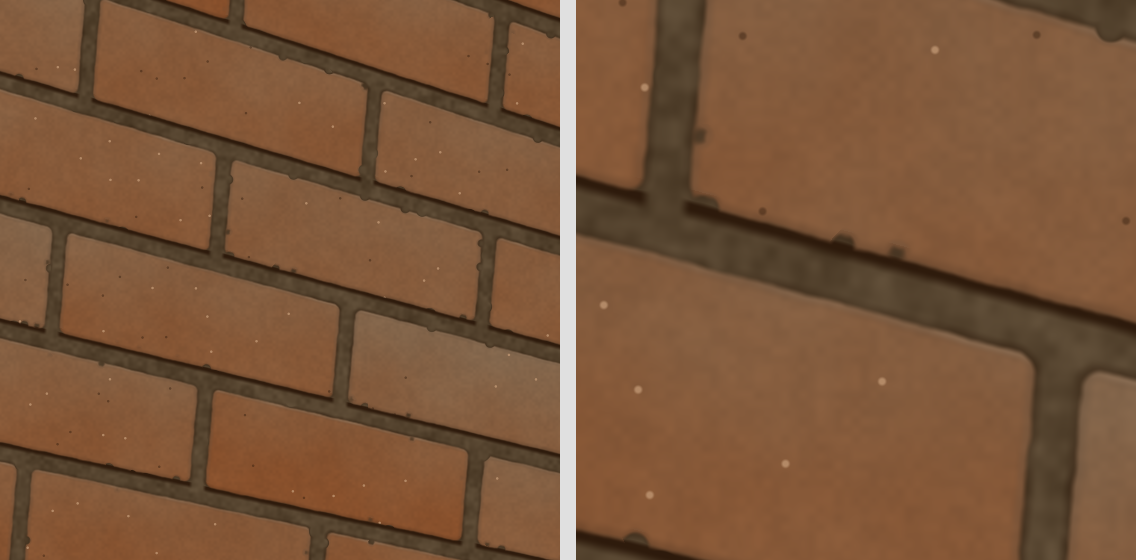
Left, the full canvas; right, a detail of the centre.
This texture is drawn by a three.js fragment shader. Its source:

```glsl
// Weathered rust-brown brick wall in running bond, seen at a slant with dark recessed mortar.
varying vec2 vUv;

const vec3 RUST = vec3(0.535, 0.315, 0.172);
const vec3 HAZE = vec3(0.510, 0.410, 0.312);
const vec3 LIP = vec3(0.580, 0.465, 0.360);
const vec3 FLECK = vec3(0.760, 0.600, 0.460);
const vec3 MORTAR_DARK = vec3(0.270, 0.205, 0.130);
const vec3 MORTAR_LIGHT = vec3(0.390, 0.318, 0.230);
const vec3 SHADOW = vec3(0.165, 0.090, 0.035);
const float FIRST_BED = 0.1432;    // depth of bed joint 0 at the left side
const float BED_SLOPE = 0.2956;    // fall of bed joint 0 across the canvas
const float ROW_PITCH = 0.2214;    // row height at the left side
const float ROW_TAPER = 0.0273;    // loss of row height across the canvas
const float BED_HALF = 0.0155;
const float HEAD_HALF = 0.0125;
const float CORNER = 0.011;
const float HEAD_LEAN = 0.017;     // sideways lean of a head joint per row
const float SOFTNESS = 0.0022;

float hash(vec2 p) {
  return fract(sin(dot(p, vec2(127.1, 311.7))) * 43758.5);
}

// Smooth value noise for the fine grain
float grain(vec2 p) {
  vec2 i = floor(p), f = fract(p);
  f = f * f * (3.0 - 2.0 * f);
  return mix(mix(hash(i), hash(i + vec2(1.0, 0.0)), f.x),
             mix(hash(i + vec2(0.0, 1.0)), hash(i + 1.0), f.x), f.y);
}

// Cellular noise: distance to the nearest seed, and that seed's random id
vec2 cellular(vec2 p) {
  vec2 nearest = vec2(9.0, 0.0);
  for (int y = -1; y <= 1; y++) {
    for (int x = -1; x <= 1; x++) {
      vec2 cell = floor(p) + vec2(float(x), float(y));
      vec2 seed = cell + vec2(hash(cell), hash(cell + 37.0));
      float d = distance(p, seed);
      if (d < nearest.x) nearest = vec2(d, hash(cell + 71.0));
    }
  }
  return nearest;
}

// Layered sines, roughly -1 to 1
float waves(vec2 p) {
  float sum = 0.0, gain = 0.5;
  for (int i = 0; i < 4; i++) {
    sum += gain * sin(p.x + 1.7 * sin(p.y)) * cos(p.y - 1.3 * sin(0.8 * p.x));
    p = mat2(1.5, 1.1, -1.1, 1.5) * p + 2.3;
    gain *= 0.55;
  }
  return sum;
}

float roundBox(vec2 p, vec2 halfSize) {
  vec2 q = abs(p) - halfSize + CORNER;
  return length(max(q, 0.0)) + min(max(q.x, q.y), 0.0) - CORNER;
}

void main() {
  vec2 uv = vUv;
  // Slanted, tapering rows, counted downward
  float pitch = ROW_PITCH - ROW_TAPER * uv.x;
  float r = (1.0 - uv.y - FIRST_BED - BED_SLOPE * uv.x) / pitch;
  float row = floor(r);
  float down = fract(r) - 0.5;

  // Bricks shorten to the right; every other row shifts by half a brick
  float odd = mod(row, 2.0);
  float drift = mix(0.0211, 0.0316, odd) - 0.011 * uv.x;
  float x = uv.x + drift * row + HEAD_LEAN * down;
  float c = (x - 0.13) * (1.773 + 0.3 * x) + 0.5 * (1.0 - odd);
  vec2 id = vec2(floor(c), row);
  vec2 size = vec2(1.0 / (1.734 + 0.6 * x), pitch * 0.96);
  vec2 q = vec2(fract(c) - 0.5, down) * size;
  vec2 halfSize = 0.5 * size - vec2(HEAD_HALF, BED_HALF);
  halfSize -= 0.002 * vec2(hash(id + 5.0), hash(id + 9.0));

  // Worn outline with small chips
  vec2 chip = cellular(uv * 32.0);
  float d = roundBox(q, halfSize) + 0.0014 * waves(uv * 55.0);
  d += 0.006 * step(0.78, chip.y) * (1.0 - smoothstep(0.08, 0.32, chip.x));
  float brickMask = 1.0 - smoothstep(-SOFTNESS, SOFTNESS, d);

  // Brick face: tone per brick, pale haze toward the top, mottling and grain
  float mottle = waves(uv * 13.0 + 7.0 * hash(id));
  float topness = 1.0 - smoothstep(-0.5, 0.35, down);
  float haze = 0.38 * hash(id + 3.0) + 0.28 * exp(-0.55 * (r - 1.0) * (r - 1.0));
  haze += 0.27 * topness + 0.14 * mottle - 0.03;
  vec3 brick = mix(RUST, HAZE, clamp(haze, 0.0, 1.0));
  brick *= 0.955 + 0.05 * grain(uv * 190.0) + 0.04 * grain(uv * 75.0) + 0.03 * mottle;
  brick *= 1.0 - 0.13 * smoothstep(-0.008, 0.0, d);

  // Pale upper lip and fainter side lips
  float wear = 0.55 + 0.45 * waves(uv * 38.0);
  float rim = smoothstep(-0.007, -0.002, d) * step(q.y, halfSize.y - 0.008);
  float upper = 1.0 - smoothstep(0.0, 0.007, q.y + halfSize.y);
  brick = mix(brick, LIP, rim * wear * mix(0.22, 0.8, upper));

  // Sparse pale flecks and dark pits
  vec2 spot = cellular(uv * 26.0 + 11.0);
  float dotMask = 1.0 - smoothstep(0.03, 0.085, spot.x);
  brick = mix(brick, FLECK, 0.75 * dotMask * step(0.92, spot.y));
  brick = mix(brick, SHADOW, 0.4 * dotMask * step(spot.y, 0.06));

  // Gritty mortar, shaded beneath each brick and beside head joints
  float grit = 0.25 + 0.35 * waves(uv * 42.0) + 0.5 * grain(uv * 120.0);
  vec3 mortar = mix(MORTAR_DARK, MORTAR_LIGHT, clamp(grit, 0.0, 1.0));
  float below = q.y - halfSize.y;
  float underShade = smoothstep(-0.003, 0.001, below) * (1.0 - smoothstep(0.003, 0.011, below));
  underShade *= 1.0 - smoothstep(-0.002, 0.006, abs(q.x) - halfSize.x);
  float crevice = (1.0 - smoothstep(0.0, 0.007, d)) * (0.3 + 0.25 * waves(uv * 30.0 + 4.0));
  mortar = mix(mortar, SHADOW, clamp(max(0.92 * underShade, crevice), 0.0, 1.0));

  gl_FragColor = vec4(mix(mortar, brick, brickMask), 1.0);
}
```
